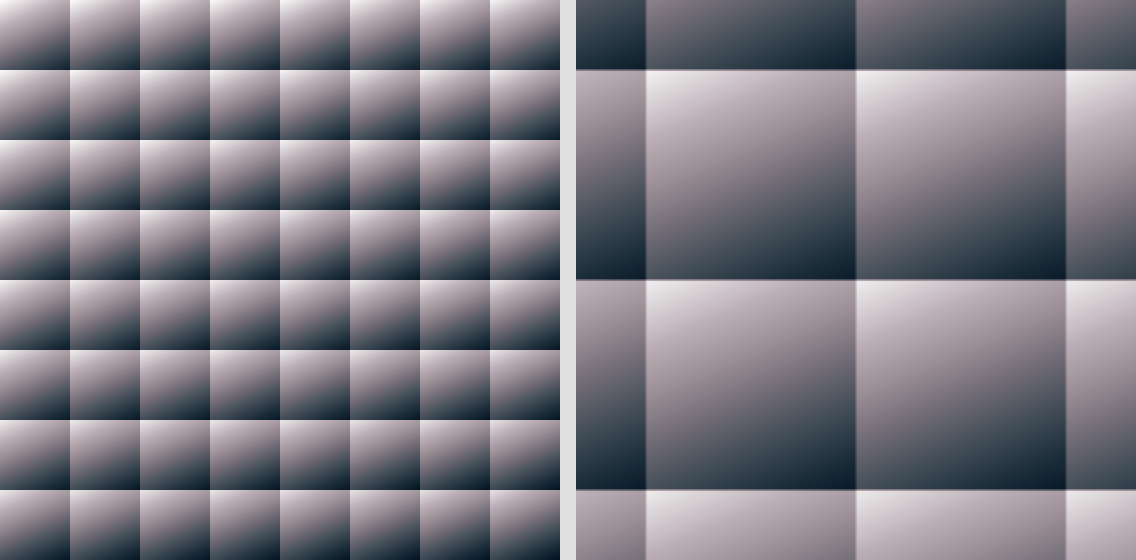
Left, the full canvas; right, a detail of the centre.
Give the GLSL for this pattern, as a three.js fragment shader.

```glsl
// Eight by eight grid of diagonally shaded tiles, white through mauve to navy.
varying vec2 vUv;

const float TILES = 8.0;              // repeats across and down
const vec2 SLOPE = vec2(-0.3, 0.7);   // light falls from the upper left
const float DRIFT = 0.1;              // share of shading spread over the canvas
const float SEAM = 0.5 / 512.0;       // half width of the smoothed seam

const vec3 INK   = vec3(0.00, 0.06, 0.12);
const vec3 NAVY  = vec3(0.11, 0.18, 0.23);
const vec3 SLATE = vec3(0.27, 0.31, 0.35);
const vec3 DUSK  = vec3(0.44, 0.42, 0.46);
const vec3 MAUVE = vec3(0.60, 0.55, 0.58);
const vec3 LILAC = vec3(0.73, 0.68, 0.71);
const vec3 PEARL = vec3(0.87, 0.85, 0.86);
const vec3 WHITE = vec3(1.00, 1.00, 1.00);

float ramp(float start, float end, float t) {
  return clamp((t - start) / (end - start), 0.0, 1.0);
}

// Piecewise linear palette from dark to light
vec3 palette(float t) {
  vec3 color = mix(INK, NAVY, ramp(0.0, 0.15, t));
  color = mix(color, SLATE, ramp(0.15, 0.31, t));
  color = mix(color, DUSK, ramp(0.31, 0.45, t));
  color = mix(color, MAUVE, ramp(0.45, 0.59, t));
  color = mix(color, LILAC, ramp(0.59, 0.74, t));
  color = mix(color, PEARL, ramp(0.74, 0.88, t));
  return mix(color, WHITE, ramp(0.88, 1.0, t));
}

// Position inside a tile, eased to the midpoint across each seam
vec2 tilePosition(vec2 uv) {
  vec2 local = fract(uv * TILES);
  vec2 width = vec2(SEAM * TILES);
  vec2 low = 1.0 - smoothstep(vec2(0.0), width, local);
  vec2 high = smoothstep(1.0 - width, vec2(1.0), local);
  return local + 0.5 * (low - high);
}

// Brightness from 0 at the lower right to 1 at the upper left
float diagonalLight(vec2 p) {
  return dot(p, SLOPE) - SLOPE.x;
}

void main() {
  float tileLight = diagonalLight(tilePosition(vUv));
  float canvasLight = diagonalLight(vUv);
  gl_FragColor = vec4(palette(mix(tileLight, canvasLight, DRIFT)), 1.0);
}
```
